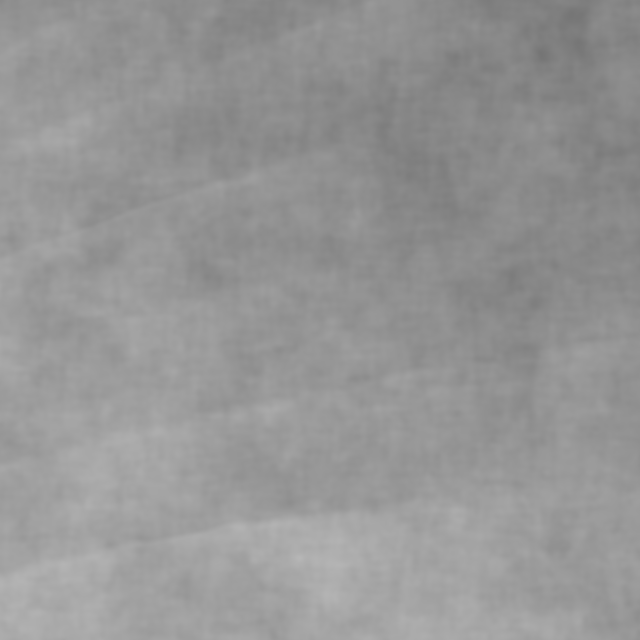
This texture is drawn by a Shadertoy shader. Its source:

```glsl
#define BASE_GREY 0.596
#define FALL_OFF vec2(-0.058, -0.078)
#define BAND_SPACING 0.163
#define BAND_GAIN 0.044
#define RIDGE_GAIN 0.018
#define CLOUD_GAIN 0.027
#define GRAIN_GAIN 0.0125
#define WEAVE_GAIN 0.0085
#define SEAM_X 0.832

vec2 hash2(vec2 p) {
    vec2 q = vec2(dot(p, vec2(127.1, 311.7)), dot(p, vec2(269.5, 183.3)));
    return fract(sin(q) * 43758.5);
}

// Cellular noise: soft signed spots, one jittered into each cell
float spots(vec2 p) {
    vec2 cell = floor(p);
    float sum = 0.0;
    for (int y = -1; y <= 1; y++) {
        for (int x = -1; x <= 1; x++) {
            vec2 id = cell + vec2(x, y);
            vec2 d = p - id - hash2(id);
            float k = max(0.0, 1.0 - dot(d, d));
            sum += k * k * (2.0 * hash2(id + 37.0).x - 1.0);
        }
    }
    return sum;
}

float clouds(vec2 p) {
    float sum = 0.0, gain = 1.0;
    for (int i = 0; i < 4; i++) {
        sum += gain * spots(p);
        p = mat2(1.7, 1.2, -1.2, 1.7) * p + 11.3;
        gain *= 0.68;
    }
    return sum;
}

// Fanned, slightly bowed bands: bright under a broken rim, fading down
float bands(vec2 uv) {
    float height = (uv.y - 0.18 * uv.x + 0.07 * uv.x * uv.x) / (1.0 + 0.33 * uv.x);
    height += 0.008 * sin(height * 23.0) + 0.005 * spots(uv * 7.0) + 0.002 * spots(uv * 26.0);
    float t = height / BAND_SPACING + 0.27;
    float f = fract(t);
    vec2 along = vec2(uv.x * 2.6, floor(t) * 5.0 + 0.5);
    float strength = clamp(0.58 + 0.8 * spots(along), 0.12, 1.1);
    float softness = 0.12 + 0.08 * spots(along + 60.0);
    float rim = 1.0 - smoothstep(1.0 - softness, 1.0, f);
    float ridge = exp(-(1.0 - f) * 8.0);
    return strength * rim * (BAND_GAIN * pow(f, 1.6) + RIDGE_GAIN * ridge);
}

// Dark upright smudge that stops at a vertical seam
float seam(vec2 uv) {
    float side = smoothstep(SEAM_X - 0.13, SEAM_X - 0.01, uv.x)
               * (1.0 - smoothstep(SEAM_X - 0.005, SEAM_X + 0.012, uv.x));
    float span = smoothstep(0.0, 0.25, uv.y) * (1.0 - smoothstep(0.4, 0.52, uv.y));
    return side * span * (0.8 + 0.5 * spots(uv * vec2(3.0, 9.0)));
}

void mainImage(out vec4 fragColor, in vec2 fragCoord) {
    vec2 uv = fragCoord / iResolution.xy;

    // Broad light, with a dim area toward the upper right
    float grey = BASE_GREY + dot(uv - 0.5, FALL_OFF);
    vec2 dim = (uv - vec2(0.66, 0.71)) / vec2(0.27, 0.16);
    grey -= 0.034 * exp(-dot(dim, dim));

    grey += bands(uv) - 0.009;
    grey -= 0.028 * seam(uv);

    // Mottling, with its outlines broken up by a small warp
    vec2 ragged = uv + 0.02 * vec2(spots(uv * 17.0), spots(uv * 17.0 + 80.0));
    grey += CLOUD_GAIN * clouds(ragged * 5.0 + 3.7);
    grey -= 0.026 * smoothstep(0.35, 1.3, spots(ragged * vec2(12.0, 15.0) + 20.0));

    // Fine blotches and a faint crossed weave
    grey += GRAIN_GAIN * (spots(uv * 48.0 + 9.0) + 0.6 * spots(uv * 105.0 + 30.0));
    grey += WEAVE_GAIN * (spots(uv * vec2(95.0, 30.0)) + spots(uv * vec2(30.0, 110.0) + 50.0));

    fragColor = vec4(vec3(grey), 1.0);
}
```
